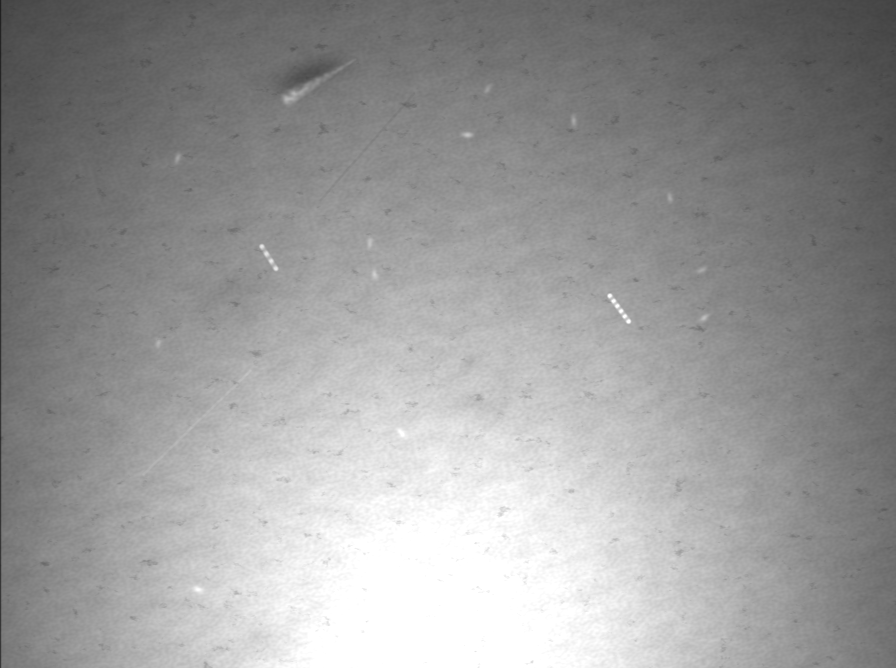
A Shadertoy shader for this texture:

```glsl
// A pale, rough sheet lit by a lamp below the frame: a wide falloff plus a
// clipped hot spot, mottled by stretched gradient noise and fine grain, then
// marked with a raised flake, beaded glints, small specks and faint scratches.

vec2 hashGradient(vec2 cell) {
    vec3 h = fract(cell.xyx * vec3(0.1031, 0.1030, 0.0973));
    h += dot(h, h.yzx + 33.33);
    float angle = 6.2832 * fract((h.x + h.y) * h.z);
    return vec2(cos(angle), sin(angle));
}

float gradientNoise(vec2 p) {
    vec2 i = floor(p), f = p - i;
    vec2 w = f * f * f * (f * (f * 6.0 - 15.0) + 10.0);
    vec2 e = vec2(0.0, 1.0);
    float low = mix(dot(hashGradient(i), f),
                    dot(hashGradient(i + e.yx), f - e.yx), w.x);
    float high = mix(dot(hashGradient(i + e.xy), f - e.xy),
                     dot(hashGradient(i + e.yy), f - e.yy), w.x);
    return mix(low, high, w.y);
}

float fbm(vec2 p) {
    float sum = 0.0, amp = 0.5;
    for (int i = 0; i < 4; i++) {
        sum += amp * gradientNoise(p);
        p = mat2(1.6, 0.5, -0.5, 1.6) * p * 1.2 + 17.3;
        amp *= 0.62;
    }
    return sum;
}

// x: position along the segment from 0 to 1, y: distance to it
vec2 segment(vec2 p, vec2 a, vec2 b) {
    vec2 pa = p - a, ba = b - a;
    float t = clamp(dot(pa, ba) / dot(ba, ba), 0.0, 1.0);
    return vec2(t, length(pa - ba * t));
}

float blob(vec2 p, vec2 center, vec2 radius, float angle) {
    float c = cos(angle), s = sin(angle);
    vec2 d = mat2(c, -s, s, c) * (p - center) / radius;
    return exp(-dot(d, d));
}

// Row of small bright beads along a line
float glint(vec2 p, vec2 a, vec2 b, float beads) {
    vec2 s = segment(p, a, b);
    float pulse = 0.65 + 0.35 * cos(6.2832 * beads * s.x);
    return pulse * smoothstep(0.0055, 0.001, s.y);
}

float scratch(vec2 p, vec2 a, vec2 b) {
    return smoothstep(0.003, 0.0005, segment(p, a, b).y);
}

// Lamp: wide falloff dimming upward, plus the overexposed spot
float lamp(vec2 p) {
    float dx = p.x - 0.655;
    float wide = (0.79 - 0.38 * pow(clamp(p.y, 0.0, 1.0), 1.6))
               * exp(-dx * dx * (1.35 - 0.4 * p.y));
    float dy = p.y - 0.05;
    return wide + 0.3 * exp(-6.0 * dx * dx - 7.0 * dy * dy);
}

// Relief of the sheet: soft mottling, darker pits and grain
float relief(vec2 p) {
    vec2 q = mat2(0.97, -0.24, 0.24, 0.97) * p;
    float pits = smoothstep(0.17, 0.5, fbm(p * vec2(30.0, 48.0) + 5.0));
    return 0.045 * fbm(p * vec2(5.0, 9.0))
         + 0.075 * fbm(q * vec2(22.0, 44.0) + 40.0)
         + 0.045 * gradientNoise(q * vec2(150.0, 210.0))
         - 0.13 * pits;
}

// Position and strength of isolated specks
const vec3 SPECKS[12] = vec3[12](
    vec3(0.700, 0.798, 0.24), vec3(0.730, 0.866, 0.12), vec3(0.859, 0.819, 0.15),
    vec3(0.266, 0.763, 0.15), vec3(0.296, 0.118, 0.20), vec3(0.601, 0.352, 0.16),
    vec3(0.554, 0.636, 0.13), vec3(0.561, 0.589, 0.14), vec3(1.051, 0.596, 0.14),
    vec3(1.054, 0.524, 0.19), vec3(1.003, 0.704, 0.13), vec3(0.237, 0.486, 0.12));

void mainImage(out vec4 fragColor, in vec2 fragCoord) {
    vec2 p = fragCoord / iResolution.y;
    float light = lamp(p);
    float shade = light * (1.0 + 1.4 * relief(p));

    // Broad dull patches
    shade -= 0.045 * blob(p, vec2(0.357, 0.556), vec2(0.06, 0.035), 0.2);
    shade -= 0.05 * blob(p, vec2(0.725, 0.395), vec2(0.06, 0.025), -0.15);
    shade -= 0.06 * blob(p, vec2(0.40, 0.04), vec2(0.05, 0.022), 0.3);
    shade -= 0.06 * blob(p, vec2(0.70, 0.458), vec2(0.012, 0.008), 0.4);

    // Raised flake: shadow above, bright torn edge tapering to the right
    float torn = 0.8 + 0.9 * gradientNoise(p * vec2(90.0, 130.0));
    shade -= 0.15 * blob(p, vec2(0.462, 0.887), vec2(0.048, 0.018), 0.38);
    vec2 edge = segment(p, vec2(0.432, 0.853), vec2(0.532, 0.911));
    shade += 0.26 * torn * (1.0 - 0.75 * edge.x)
           * smoothstep(mix(0.015, 0.003, edge.x), 0.0, edge.y);

    // Glints, specks and scratches
    shade += 0.32 * glint(p, vec2(0.392, 0.631), vec2(0.413, 0.598), 3.0);
    shade += 0.42 * glint(p, vec2(0.913, 0.557), vec2(0.941, 0.519), 5.0);
    for (int i = 0; i < 12; i++) {
        float tilt = 1.5 * sin(float(i) * 2.4);
        shade += SPECKS[i].z * blob(p, SPECKS[i].xy, vec2(0.008, 0.004), tilt);
    }
    shade += 0.035 * scratch(p, vec2(0.215, 0.29), vec2(0.375, 0.445));
    shade -= 0.03 * scratch(p, vec2(0.48, 0.70), vec2(0.62, 0.86));

    // Thin dark border on the left
    shade *= mix(0.45, 1.0, smoothstep(0.0005, 0.003, p.x));
    fragColor = vec4(vec3(clamp(shade, 0.0, 1.0)), 1.0);
}
```
